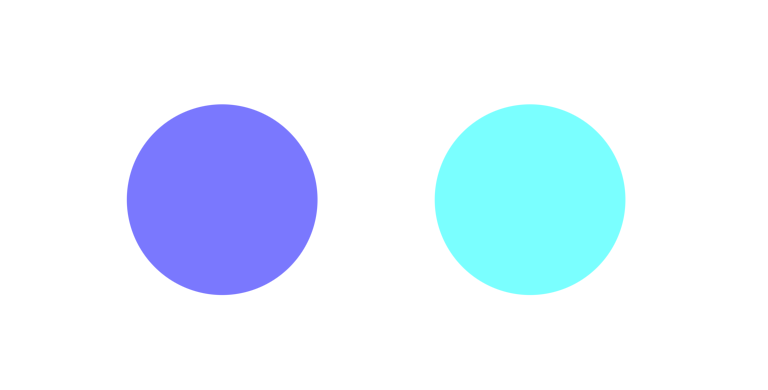
A WebGL 2 fragment shader for this background:

```glsl
#version 300 es
precision highp float;
// Two flat discs, violet on the left and cyan on the right, on a white ground.

uniform vec2 u_resolution;
out vec4 fragColor;

// Coverage of a disc, with an edge about one pixel wide.
float disc(vec2 p, vec2 center, float radius) {
    float edge = 0.75 / u_resolution.y;
    return 1.0 - smoothstep(-edge, edge, length(p - center) - radius);
}

void main() {
    // Canvas heights are the unit, so the discs stay round.
    vec2 p = gl_FragCoord.xy / u_resolution.y;
    float aspect = u_resolution.x / u_resolution.y;

    vec3 color = vec3(1.0);
    color = mix(color, vec3(0.48, 0.47, 0.995), disc(p, vec2(0.2893 * aspect, 0.488), 0.2445));
    color = mix(color, vec3(0.48, 1.0, 1.0), disc(p, vec2(0.6902 * aspect, 0.488), 0.2445));

    fragColor = vec4(color, 1.0);
}
```
